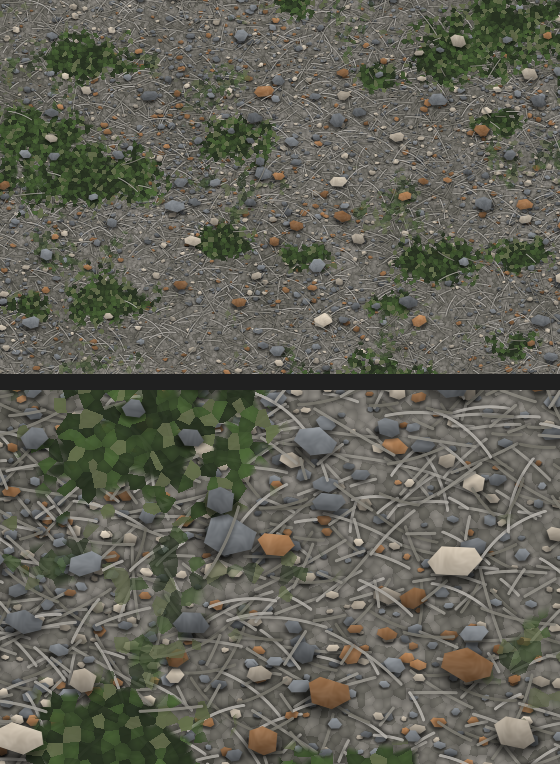
Top: the whole. Bottom: its middle third, enlarged.
Reproduce this texture procedurally as a WebGL 2 fragment shader.

```glsl
#version 300 es
precision highp float;
// Stony ground with dry straw, gravel, loose rocks and low green plants.

uniform vec2 u_resolution;
out vec4 fragColor;

// Sizes are fractions of the canvas height.
const float GRIT_SCALE = 120.0;
const float LEAF_SCALE = 88.0;
const float STRAW_CELL = 0.046;
const float STRAW_WIDTH = 0.0013;
const int STRAW_LAYERS = 7;
const float CLUMP_CELL = 0.27;
const vec2 CLUMP_STRETCH = vec2(1.4, 0.8);

const vec3 SOIL_DARK = vec3(0.33, 0.325, 0.295);
const vec3 SOIL_LIGHT = vec3(0.53, 0.515, 0.49);
const vec3 STRAW_DULL = vec3(0.43, 0.42, 0.38);
const vec3 STRAW_PALE = vec3(0.73, 0.715, 0.69);
const vec3 STONE_GREY = vec3(0.44, 0.455, 0.47);
const vec3 STONE_PALE = vec3(0.70, 0.66, 0.60);
const vec3 STONE_RUST = vec3(0.57, 0.42, 0.29);
const vec3 LEAF_DARK = vec3(0.14, 0.18, 0.115);
const vec3 LEAF_GREEN = vec3(0.28, 0.38, 0.20);
const vec3 LEAF_OLIVE = vec3(0.44, 0.46, 0.33);

vec3 hash3(vec2 cell, float seed) {
  uvec3 v = uvec3(ivec3(floor(vec3(cell, seed) + 0.5)));
  v = v * 1664525u + 1013904223u;
  v.x += v.y * v.z; v.y += v.z * v.x; v.z += v.x * v.y;
  v ^= v >> 16u;
  v.x += v.y * v.z; v.y += v.z * v.x; v.z += v.x * v.y;
  return vec3(v >> 8u) / 16777216.0;
}

// Smooth irregular patches, about -1 to 1.
float layeredSines(vec2 p) {
  float sum = 0.0, weight = 0.55;
  for (int i = 0; i < 4; i++) {
    p = mat2(0.8, 0.6, -0.6, 0.8) * p * 1.7 + 1.3;
    p += 0.6 * sin(p.yx * 0.9);
    sum += weight * sin(p.x) * cos(p.y);
    weight *= 0.7;
  }
  return sum;
}

// Nearest point distance in x, two random values of that cell in yz.
vec3 cellular(vec2 p, float seed) {
  vec3 nearest = vec3(9.0, 0.0, 0.0);
  for (int j = -1; j <= 1; j++)
    for (int i = -1; i <= 1; i++) {
      vec2 id = floor(p) + vec2(i, j);
      vec3 h = hash3(id, seed);
      float d = length(id + h.xy - p);
      if (d < nearest.x) nearest = vec3(d, h.z, fract(h.x * 17.0 + h.y * 5.0));
    }
  return nearest;
}

void layStraw(inout vec3 col, vec2 p, float seed, float share, float px) {
  for (int j = -1; j <= 1; j++)
    for (int i = -1; i <= 1; i++) {
      vec2 id = floor(p / STRAW_CELL) + vec2(i, j);
      vec3 h = hash3(id, seed), k = hash3(id, seed + 40.0);
      vec2 mid = (id + h.xy) * STRAW_CELL;
      if (h.z > share + 0.3 * layeredSines(mid * 4.0)) continue;
      float angle = (k.x - 0.5) * mix(1.2, 3.1, fract(h.z * 19.0));
      vec2 dir = vec2(cos(angle), sin(angle)), d = p - mid;
      vec2 q = vec2(dot(d, dir), dot(d, vec2(-dir.y, dir.x)));
      q.y += (k.z - 0.5) * 0.5 * q.x * q.x / STRAW_CELL;
      float halfLength = STRAW_CELL * mix(0.2, 0.9, k.y * k.y);
      float dist = length(vec2(max(abs(q.x) - halfLength, 0.0), q.y));
      col *= 1.0 - 0.2 * smoothstep(0.006, 0.001, dist);
      float body = 1.0 - smoothstep(STRAW_WIDTH - 0.5 * px, STRAW_WIDTH + 0.6 * px, dist);
      col = mix(col, mix(STRAW_DULL, STRAW_PALE, k.z), body * 0.85);
    }
}

void scatterStones(inout vec3 col, vec2 p, float cell, float share, float seed, float px) {
  for (int j = -1; j <= 1; j++)
    for (int i = -1; i <= 1; i++) {
      vec2 id = floor(p / cell) + vec2(i, j);
      vec3 h = hash3(id, seed), k = hash3(id, seed + 40.0);
      vec2 mid = (id + 0.15 + 0.7 * h.xy) * cell;
      if (h.z > share * (1.0 + 0.8 * layeredSines(mid * 3.0 + 7.0))) continue;
      vec2 d = (p - mid) * vec2(0.9, 1.25);
      float radius = cell * mix(0.17, 0.42, k.x * k.x);
      float edge = -radius;
      for (int n = 0; n < 6; n++) {
        float a = 1.047 * float(n) + 6.28 * k.y;
        float reach = radius * (0.7 + 0.4 * fract(k.z * 7.0 + float(n) * 0.37));
        edge = max(edge, dot(d, vec2(cos(a), sin(a))) - reach);
      }
      // Contact shadow, then the lit stone.
      col *= 1.0 - 0.5 * smoothstep(1.5, 0.7, length(d + vec2(0.0, 0.35 * radius)) / radius);
      vec3 tone = k.z < 0.55 ? STONE_GREY : k.z < 0.82 ? STONE_PALE : STONE_RUST;
      tone *= 0.78 + 0.35 * fract(k.y * 13.0) + 0.2 * clamp(d.y / radius, -1.0, 1.0);
      tone += 0.05 * layeredSines(p * 90.0);
      col = mix(col, tone, 1.0 - smoothstep(-0.7 * px, 0.7 * px, edge));
    }
}

// Positive inside flattened clumps, which thin out toward the middle.
float plantCover(vec2 p, float centre) {
  float cover = -1.0;
  for (int j = -1; j <= 1; j++)
    for (int i = -1; i <= 1; i++) {
      vec2 id = floor(p / CLUMP_CELL) + vec2(i, j);
      vec3 h = hash3(id, 5.0), k = hash3(id, 6.0);
      vec2 mid = (id + h.xy) * CLUMP_CELL;
      if (h.z > mix(0.45, 0.92, smoothstep(0.1, 0.55, abs(mid.x - centre)))) continue;
      float radius = mix(0.045, 0.125, k.x);
      cover = max(cover, 1.0 - length((p - mid) / CLUMP_STRETCH) / radius);
    }
  return cover;
}

void main() {
  vec2 p = gl_FragCoord.xy / u_resolution.y;
  float px = 1.0 / u_resolution.y;
  float centre = 0.5 * u_resolution.x / u_resolution.y;

  // Gritty soil
  vec3 grit = cellular(p * GRIT_SCALE, 1.0);
  float soil = 0.55 + 0.3 * layeredSines(p * 5.0) + 0.7 * (grit.y - 0.5);
  vec3 col = mix(SOIL_DARK, SOIL_LIGHT, clamp(soil, 0.0, 1.2)) * (1.08 - 0.25 * grit.x);

  // Gravel and straw
  scatterStones(col, p, 0.016, 0.5, 11.0, px);
  for (int n = 0; n < STRAW_LAYERS; n++) {
    layStraw(col, p + 0.017 * float(n), 20.0 + float(n), 0.68, px);
    if (n == 3) scatterStones(col, p, 0.026, 0.45, 12.0, px);
  }

  // Leafy clumps with ragged borders and stray sprigs
  vec3 leaf = cellular(p * LEAF_SCALE, 2.0);
  float ragged = 0.45 * layeredSines(p * 16.0) + 0.7 * (leaf.y - 0.5);
  float cover = plantCover(p, centre) + ragged;
  float sprigs = layeredSines(p * 6.0 + 3.0) + 0.8 * leaf.y - 1.05;
  float plant = max(smoothstep(0.0, 0.22, cover), 0.7 * smoothstep(0.0, 0.2, sprigs));
  float light = leaf.z * 1.1 - 0.35 * leaf.x + 0.3 * layeredSines(p * 9.0 + 5.0);
  vec3 green = mix(LEAF_DARK, LEAF_GREEN, clamp(light, 0.0, 1.1));
  green = mix(green, LEAF_OLIVE, 0.7 * step(0.88, leaf.y));
  col = mix(col, green, plant * 0.94);

  // Loose rocks and a few stems on top
  scatterStones(col, p, 0.055, 0.27, 13.0, px);
  layStraw(col, p, 31.0, 0.16, px);
  fragColor = vec4(clamp(col, 0.0, 1.0), 1.0);
}
```
